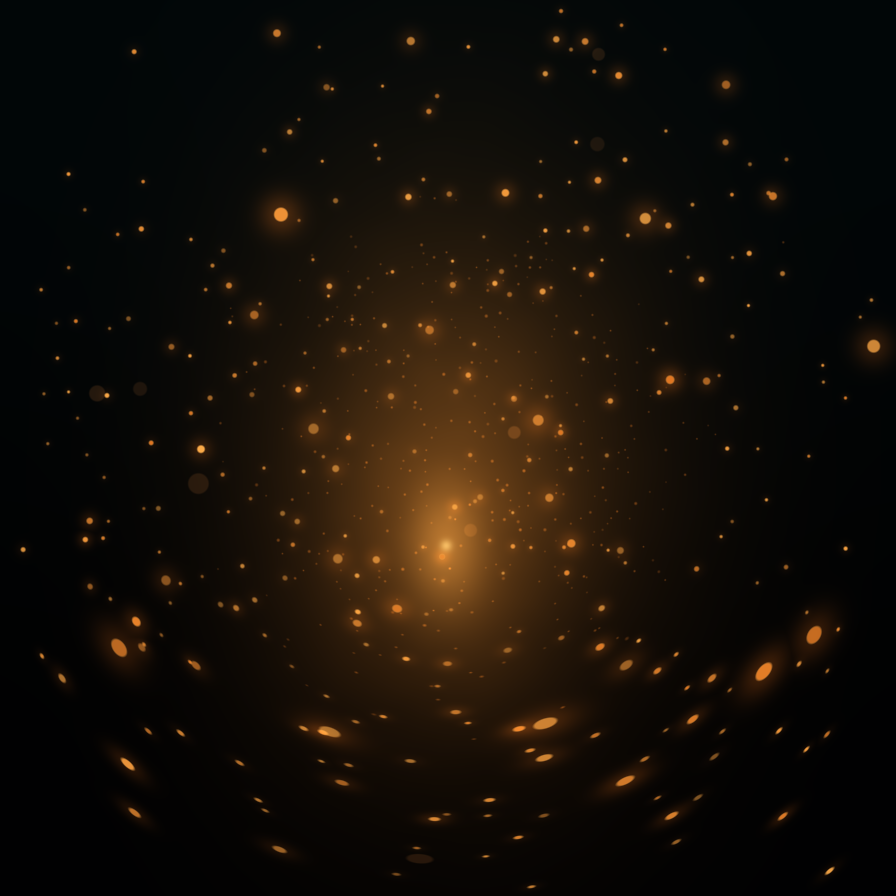
A three.js fragment shader for this background:

```glsl
varying vec2 vUv;

const vec3 SKY_TOP = vec3(0.003, 0.024, 0.029);
const vec3 SKY_BOTTOM = vec3(0.003, 0.004, 0.006);
const vec3 HAZE_COLOR = vec3(0.200, 0.112, 0.032);
const vec3 GLOW_COLOR = vec3(0.260, 0.155, 0.052);
const vec3 CORE_COLOR = vec3(0.300, 0.210, 0.095);
const vec3 SPARK_COLOR = vec3(1.000, 0.680, 0.290);
const vec3 EMBER_COLOR = vec3(0.880, 0.450, 0.120);
const vec3 HALO_COLOR = vec3(0.620, 0.290, 0.060);
const vec3 BOKEH_COLOR = vec3(0.260, 0.150, 0.065);

const vec2 CORE_POS = vec2(0.498, 0.391);
const vec2 GLOW_POS = vec2(0.500, 0.425);
const vec2 HAZE_POS = vec2(0.505, 0.490);
const vec2 SWIRL_POS = vec2(0.500, 0.550);
const float EDGE = 0.0013;
const float SMOKE_AMOUNT = 0.45;
const float STREAK_LENGTH = 1.1;

float hash(vec2 p) {
  vec3 q = fract(vec3(p.xyx) * 0.1031);
  q += dot(q, q.yzx + 33.33);
  return fract((q.x + q.y) * q.z);
}

float noise(vec2 p) {
  vec2 i = floor(p);
  vec2 f = fract(p);
  f = f * f * (3.0 - 2.0 * f);
  float low = mix(hash(i), hash(i + vec2(1.0, 0.0)), f.x);
  float high = mix(hash(i + vec2(0.0, 1.0)), hash(i + 1.0), f.x);
  return mix(low, high, f.y);
}

float fbm(vec2 p) {
  float sum = 0.0;
  float weight = 0.5;
  for (int i = 0; i < 4; i++) {
    sum += weight * noise(p);
    p = p * 2.03 + 17.1;
    weight *= 0.5;
  }
  return sum;
}

float gaussian(vec2 offset, vec2 size) {
  vec2 q = offset / size;
  return exp(-dot(q, q));
}

// Distance to a speck, drawn out around the swirl in the lower part
float speckDistance(vec2 p, vec2 center) {
  vec2 radial = normalize(center - SWIRL_POS + 0.0001);
  vec2 tangent = vec2(-radial.y, radial.x);
  float streak = 1.0 - smoothstep(0.12, 0.40, center.y);
  vec2 d = p - center;
  return length(vec2(dot(d, tangent) / (1.0 + STREAK_LENGTH * streak),
                     dot(d, radial) * (1.0 + 0.35 * streak)));
}

// One jittered grid of specks: x is the disc, y the halo, z the warmth
vec3 specks(vec2 p, float cells, float density, vec2 radii, float reach, float seed) {
  vec3 result = vec3(0.0);
  vec2 home = floor(p * cells);
  for (int y = -1; y <= 1; y++) {
    for (int x = -1; x <= 1; x++) {
      vec2 cell = home + vec2(float(x), float(y));
      vec2 key = cell + seed;
      vec2 jitter = vec2(hash(key + 11.3), hash(key + 47.9));
      vec2 center = (cell + 0.1 + 0.8 * jitter) / cells;
      float spread = length((center - HAZE_POS) * vec2(1.0, 0.95));
      float chance = density * (1.0 - smoothstep(0.4 * reach, reach, spread));
      float present = step(hash(key + 83.7), chance);
      float pick = hash(key + 131.1);
      float radius = mix(radii.x, radii.y, pick * pick);
      float d = speckDistance(p, center);
      float power = present * mix(0.45, 1.0, hash(key + 201.5));
      float disc = power * (1.0 - smoothstep(radius - EDGE, radius + EDGE, d));
      float halo = power * exp(-d * d / (radius * radius * 9.0));
      result = max(result, vec3(disc, halo, disc * hash(key + 277.3)));
    }
  }
  return result;
}

vec3 lightSpecks(vec3 color, vec3 layer, float haloGain) {
  color += HALO_COLOR * layer.y * haloGain;
  return mix(color, mix(SPARK_COLOR, EMBER_COLOR, layer.z), layer.x);
}

void main() {
  vec2 p = vUv;

  // Dark backdrop and layered amber glow through smoke
  vec3 color = mix(SKY_BOTTOM, SKY_TOP, smoothstep(0.1, 1.0, p.y));
  float smoke = 1.0 + SMOKE_AMOUNT * (fbm(p * 5.0 + 3.7) - 0.47);
  color += HAZE_COLOR * smoke * gaussian(p - HAZE_POS, vec2(0.23, 0.33));
  color += GLOW_COLOR * smoke * gaussian(p - GLOW_POS, vec2(0.125, 0.175));
  color += CORE_COLOR * gaussian(p - CORE_POS, vec2(0.040, 0.065));

  // Faint out-of-focus discs
  vec3 bokeh = specks(p, 8.0, 0.22, vec2(0.007, 0.012), 0.65, 410.0);
  color += BOKEH_COLOR * bokeh.x * 0.6;

  // Fine dust near the light, then sparks from small to large
  vec3 dust = specks(p, 75.0, 0.32, vec2(0.0006, 0.0016), 0.33, 520.0);
  color += EMBER_COLOR * dust.x * 0.45;
  color = lightSpecks(color, specks(p, 29.0, 0.40, vec2(0.0015, 0.0028), 0.68, 37.0), 0.12);
  color = lightSpecks(color, specks(p, 17.0, 0.36, vec2(0.0028, 0.0045), 0.66, 150.0), 0.28);
  color = lightSpecks(color, specks(p, 9.0, 0.32, vec2(0.0045, 0.0085), 0.66, 290.0), 0.40);

  // Bright heart of the glow
  float heart = gaussian(p - CORE_POS, vec2(0.0065));
  color = mix(color, vec3(1.0, 0.78, 0.42), 0.85 * heart);

  gl_FragColor = vec4(color, 1.0);
}
```
